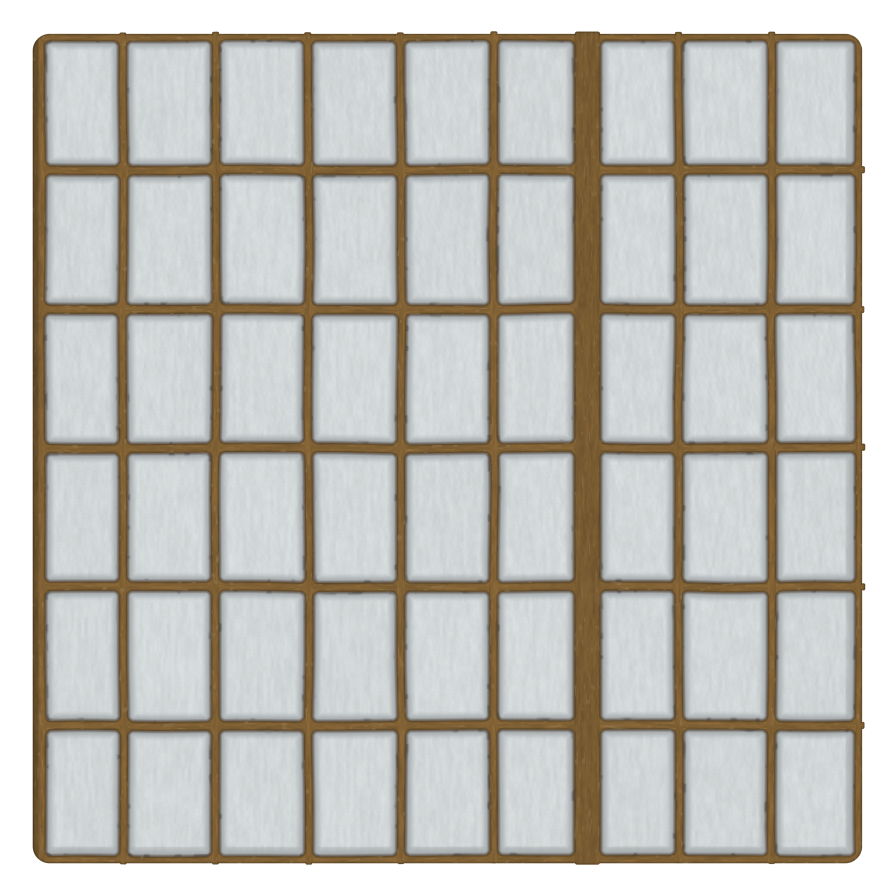
Reproduce this pattern procedurally as a WebGL 1 fragment shader.

```glsl
precision highp float;
// A wooden lattice screen, nine panes by six, with one broad post, on white.
// Each pane is a rounded-box distance in its lattice cell; the distance drives
// the bars and the shadow round the paper, and stretched noise adds the grain.
uniform vec2 u_resolution;

float hash(vec2 p) {
  return fract(sin(dot(p, vec2(127.1, 311.7))) * 43758.5453);
}

float noise(vec2 p) {
  vec2 i = floor(p), f = fract(p);
  f = f * f * (3.0 - 2.0 * f);
  return mix(mix(hash(i), hash(i + vec2(1.0, 0.0)), f.x),
             mix(hash(i + vec2(0.0, 1.0)), hash(i + vec2(1.0)), f.x), f.y);
}

// Signed distance to the rounded box between two corners
float boxDistance(vec2 p, vec2 lo, vec2 hi, float radius) {
  vec2 d = abs(p - 0.5 * (lo + hi)) - 0.5 * (hi - lo) + radius;
  return length(max(d, 0.0)) + min(max(d.x, d.y), 0.0) - radius;
}

// Translucent paper with fine upright fibres
vec3 paperColor(vec2 p, vec2 id, float depth) {
  vec2 q = p + id * 3.7;
  float fibre = 0.5 * noise(q * vec2(260.0, 45.0))
              + 0.3 * noise(q * vec2(420.0, 130.0))
              + 0.2 * noise(q * 500.0) - 0.5;
  vec3 paper = vec3(0.825, 0.845, 0.85) + 0.075 * fibre;
  paper += 0.012 * (hash(id + 4.0) - 0.5);

  // Bevelled strip along the right and bottom of the screen
  float rim = min(0.9544 - p.x, p.y - 0.0443);
  paper *= 1.0 - 0.09 * (1.0 - smoothstep(0.009, 0.012, rim));

  // Soft shadow, then a narrow dark seam against the wood
  paper = mix(vec3(0.65, 0.67, 0.68), paper, smoothstep(0.001, 0.012, depth));
  return mix(vec3(0.43, 0.40, 0.37), paper, smoothstep(0.0002, 0.0037, depth));
}

// Wood with grain along the bar and a rounded profile
vec3 woodColor(vec2 p, bool upright, float depth) {
  vec2 along = upright ? p : p.yx;
  float grain = 0.6 * noise(along * vec2(430.0, 50.0))
              + 0.4 * noise(along * vec2(600.0, 170.0)) - 0.5;
  vec3 wood = vec3(0.49, 0.37, 0.20) * (1.0 + 0.22 * grain);
  wood *= mix(0.77, 1.03, smoothstep(0.0, 0.0028, depth));
  float fleck = smoothstep(0.8, 0.95, noise(along * vec2(380.0, 120.0) + 19.0));
  return mix(wood, vec3(0.60, 0.50, 0.35), 0.4 * fleck);
}

void main() {
  vec2 p = gl_FragCoord.xy / u_resolution;
  float pixel = 1.0 / min(u_resolution.x, u_resolution.y);
  vec2 origin = vec2(0.0340, 0.0347), pitch = vec2(0.1034, 0.1551);

  // Slightly hand-made bars: each one wavers along its length
  vec2 bar = clamp(floor((p - origin) / pitch + 0.5), vec2(1.0), vec2(8.0, 5.0));
  vec2 waver = vec2(noise(vec2(bar.x * 7.3, p.y * 11.0)),
                    noise(vec2(p.x * 11.0, bar.y * 5.9 + 40.0))) - 0.5;
  vec2 q = p + 0.0026 * waver;
  vec2 line = origin + bar * pitch;

  // Pane bounds, widened for the post and the outer frame
  vec2 id = clamp(floor((q - origin) / pitch), vec2(0.0), vec2(8.0, 5.0));
  vec2 lo = origin + id * pitch + vec2(0.0045, 0.0050);
  vec2 hi = origin + (id + 1.0) * pitch - vec2(0.0045, 0.0050);
  if (id.x == 5.0) hi.x = 0.6410;
  if (id.x == 6.0) lo.x = 0.6702;
  if (bar.x == 6.0) q.x = p.x;
  lo = max(lo, vec2(0.0505, 0.0443));
  hi = min(hi, vec2(0.9544));
  float pane = boxDistance(q, lo, hi, 0.0065);

  // Outline: rounded frame with bar ends and the post standing proud
  float post = boxDistance(p, vec2(0.6413, 0.0350), vec2(0.6699, 0.9648), 0.003);
  float outline = boxDistance(p, vec2(0.0365), vec2(0.9622), 0.019);
  outline = min(outline, boxDistance(q, vec2(line.x - 0.0040, 0.0352),
                                     vec2(line.x + 0.0040, 0.9642), 0.002));
  outline = min(outline, boxDistance(q, vec2(0.5, line.y - 0.0040),
                                     vec2(0.9652, line.y + 0.0040), 0.002));
  outline = min(outline, post);

  // Wood, with a darker left flank and post
  bool upright = q.x < lo.x || q.x > hi.x;
  vec3 wood = woodColor(p, upright, min(max(pane, 0.0), max(-outline, 0.0)));
  wood *= mix(0.78, 1.0, smoothstep(0.041, 0.045, p.x));
  wood *= 1.0 - 0.07 * (1.0 - smoothstep(-pixel, pixel, post));

  // Small dark nicks worn into the seams
  float nick = smoothstep(0.72, 0.9, noise(p * vec2(110.0, 90.0) + 7.0));
  vec3 paper = paperColor(p, id, -pane);
  paper *= 1.0 - 0.22 * nick * (1.0 - smoothstep(0.001, 0.005, -pane));

  vec3 color = mix(paper, wood, smoothstep(-0.7 * pixel, 0.7 * pixel, pane));
  color = mix(color, vec3(1.0), smoothstep(-0.7 * pixel, 0.7 * pixel, outline));
  gl_FragColor = vec4(color, 1.0);
}
```
